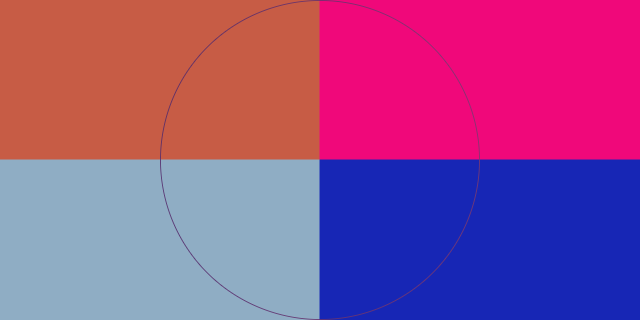
This background is drawn by a WebGL 2 fragment shader. Its source:

```glsl
#version 300 es
precision highp float;
// Four flat colour quadrants crossed by a thin circle as tall as the canvas.

#define SPLIT vec2(-0.0015, 0.0015)
#define RADIUS 0.4985
#define LINE_WIDTH 0.0028
#define TOP_LEFT vec3(0.78, 0.36, 0.27)
#define TOP_RIGHT vec3(0.94, 0.03, 0.48)
#define BOTTOM_LEFT vec3(0.56, 0.68, 0.77)
#define BOTTOM_RIGHT vec3(0.09, 0.15, 0.71)
#define LINE_LEFT vec3(0.33, 0.17, 0.42)
#define LINE_RIGHT vec3(0.48, 0.22, 0.44)

uniform vec2 u_resolution;
out vec4 fragColor;

// Colour of the quadrant, with edges softened over one pixel
vec3 quadrants(vec2 p, float pixel) {
    vec2 side = clamp((p - SPLIT) / pixel + 0.5, 0.0, 1.0);
    vec3 bottom = mix(BOTTOM_LEFT, BOTTOM_RIGHT, side.x);
    vec3 top = mix(TOP_LEFT, TOP_RIGHT, side.x);
    return mix(bottom, top, side.y);
}

// Coverage of a thin ring, limited to its true width on small canvases
float ring(vec2 p, float pixel) {
    float edge = abs(length(p) - RADIUS) - 0.5 * LINE_WIDTH;
    float coverage = clamp(0.5 - edge / pixel, 0.0, 1.0);
    return coverage * min(1.0, LINE_WIDTH / pixel);
}

void main() {
    // Centred coordinates, with the canvas height as the unit
    vec2 p = (gl_FragCoord.xy - 0.5 * u_resolution) / u_resolution.y;
    float pixel = 1.0 / u_resolution.y;

    vec3 color = quadrants(p, pixel);

    // The line warms gently from left to right
    vec3 lineColor = mix(LINE_LEFT, LINE_RIGHT, smoothstep(-0.5, 0.5, p.x));
    color = mix(color, lineColor, ring(p, pixel));

    fragColor = vec4(color, 1.0);
}
```
